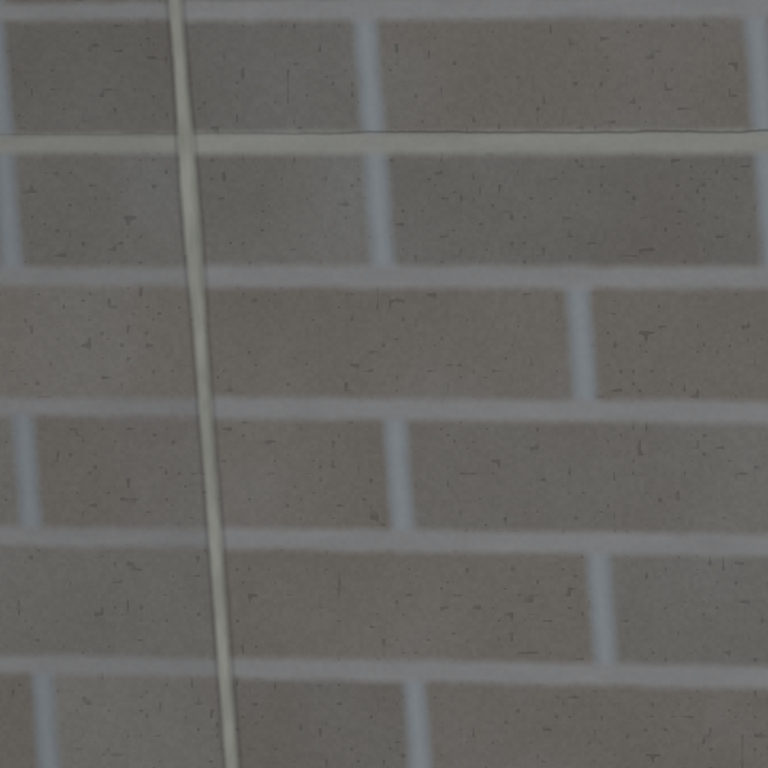
Give the GLSL for this texture, as a WebGL 2 fragment shader.

```glsl
#version 300 es
precision highp float;

#define BED_HALF 0.0145
#define HEAD_HALF 0.0150
#define SLIT_HALF 0.0085
#define EDGE_BLUR 0.0080
#define LEAN 0.0742
#define GRAIN 0.050
#define BRICK_WARM vec3(0.392, 0.372, 0.350)
#define BRICK_COOL vec3(0.392, 0.392, 0.384)
#define BED_COLOR vec3(0.462, 0.464, 0.468)
#define HEAD_COLOR vec3(0.462, 0.482, 0.500)
#define SLIT_COLOR vec3(0.510, 0.518, 0.490)

uniform vec2 u_resolution;
out vec4 fragColor;

float hash(vec2 p) {
  vec3 q = fract(vec3(p.xyx) * 0.1031);
  q += dot(q, q.yzx + 33.33);
  return fract((q.x + q.y) * q.z);
}

float noise(vec2 p) {
  vec2 i = floor(p), f = fract(p);
  f = f * f * (3.0 - 2.0 * f);
  return mix(mix(hash(i), hash(i + vec2(1, 0)), f.x),
             mix(hash(i + vec2(0, 1)), hash(i + vec2(1, 1)), f.x), f.y);
}

float fbm(vec2 p) {
  float sum = 0.0, amp = 0.5;
  for (int i = 0; i < 4; i++) {
    sum += amp * noise(p);
    p = p * 2.03 + 17.3;
    amp *= 0.5;
  }
  return sum;
}

float band(float dist, float halfWidth, float blur) {
  return 1.0 - smoothstep(halfWidth - blur, halfWidth + blur, dist);
}

// Wall coordinates: x counts brick lengths, y counts courses downwards
vec2 wallCoords(vec2 p) {
  float t = p.x - LEAN * p.y + 0.0104;
  float course = (p.y - mix(0.0156, 0.0065, p.x)) / mix(0.1693, 0.1747, p.x);
  return vec2(2.12 * t - 0.108 * t * t, course - 0.035 * sin(3.14159 * p.y));
}

void main() {
  vec2 p = gl_FragCoord.xy / u_resolution;
  p.y = 1.0 - p.y;
  float wobble = (fbm(p * 28.0) - 0.47) * 0.005;
  vec2 wall = wallCoords(p);
  float row = floor(wall.y);

  // Running bond, with the top two courses aligned
  float shift = row > 0.5 && mod(row, 2.0) < 0.5 ? 0.5 : 0.0;
  float along = wall.x - shift;
  float nearest = floor(along + 0.5);
  float rightOfSlit = step(0.5, wall.x);
  vec2 brickId = vec2(floor(along) * 2.0 + rightOfSlit, row) + 11.0;

  // Distances to the joints in canvas units
  float bedIndex = floor(wall.y + 0.5);
  float bedSide = (wall.y - bedIndex) * 0.172;
  float bedDist = abs(bedSide) + wobble;
  float headDist = abs(along - nearest) * 0.485 + wobble;
  float slitSide = (wall.x - 0.5) * 0.482 + wobble * 0.4;
  float headOn = step(0.1, abs(nearest + shift - 0.5));

  // Brick faces: tone per brick, broad stains, fine grain and pits
  float tone = hash(brickId);
  float stain = fbm(p * 5.0 + brickId * 3.7);
  vec3 color = mix(BRICK_WARM, BRICK_COOL, clamp(0.6 * tone + 0.9 * (stain - 0.2), 0.0, 1.0));
  color *= 0.975 + 0.05 * hash(brickId + 5.3);
  color *= 1.0 + 0.12 * (stain - 0.47);
  float topLeft = (1.0 - smoothstep(0.1, 0.65, p.x)) * (1.0 - smoothstep(0.0, 0.6, p.y));
  color *= 1.0 - 0.07 * topLeft;
  float grain = noise(p * 170.0) + 0.6 * noise(p * 310.0 + 9.0) - 0.8;
  color *= 1.0 + GRAIN * grain;
  color *= 1.0 - 0.13 * smoothstep(0.84, 0.98, noise(p * 120.0 + 41.0));

  // Head joints with a paler, bluish middle
  float head = band(headDist, HEAD_HALF, EDGE_BLUR) * headOn;
  vec3 headColor = HEAD_COLOR * (0.96 + 0.06 * band(headDist, 0.006, 0.006));
  headColor *= mix(0.94, 1.0, rightOfSlit);
  color = mix(color, headColor * (1.0 + 0.4 * GRAIN * grain), head);

  // Bed joints, thinner and duller left of the slit
  float bedHalf = BED_HALF * mix(0.85, 1.0, rightOfSlit);
  float bed = band(bedDist, bedHalf, EDGE_BLUR);
  vec3 bedColor = BED_COLOR * mix(0.95, 1.0, rightOfSlit);
  bedColor *= 0.96 + 0.09 * fbm(p * vec2(12.0, 45.0)) + 0.5 * GRAIN * grain;
  float paleBed = band(abs(bedIndex - 1.0), 0.5, 0.1);
  bedColor += paleBed * vec3(0.025, 0.028, 0.008);
  color = mix(color, bedColor, bed);

  // Dark crack along the upper edge of the pale bed joint
  float crack = paleBed * band(abs(bedSide + 0.0135 + wobble), 0.0015, 0.002);
  color *= 1.0 - crack * mix(0.08, 0.23, smoothstep(0.2, 0.6, p.x));

  // Slit joint crossing all courses, shadowed on both sides
  float slitHalf = SLIT_HALF * (0.9 + 0.35 * band(abs(p.y - 0.27), 0.1, 0.09));
  float slit = band(abs(slitSide), slitHalf, 0.0045);
  float shadow = band(abs(abs(slitSide) - slitHalf - 0.003), 0.003, 0.003);
  color *= 1.0 - 0.10 * shadow;
  vec3 slitColor = SLIT_COLOR * (0.88 + 0.20 * fbm(p * vec2(60.0, 22.0)));
  slitColor *= 1.0 - 0.10 * smoothstep(0.0, slitHalf, slitSide);
  color = mix(color, slitColor, slit);

  fragColor = vec4(color, 1.0);
}
```
